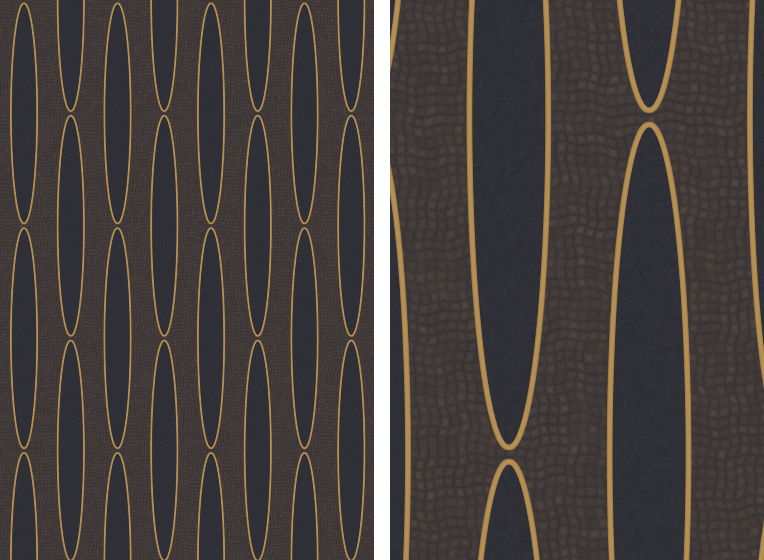
Left: the whole. Right: its middle third, enlarged.
A WebGL 2 fragment shader for this pattern:

```glsl
#version 300 es
precision highp float;
// Tall gold-rimmed navy ellipses in eight half-dropped columns over a dark
// brown woven ground. Ellipses use an approximate distance function; the
// weave is a grid of cells with sine-bent threads and hashed tones.
uniform vec2 u_resolution;
out vec4 fragColor;

float hash(vec2 p) {
    vec3 v = fract(p.xyx * vec3(0.1031, 0.1030, 0.0973));
    v += dot(v, v.yzx + 33.33);
    return fract((v.x + v.y) * v.z);
}

// First-order signed distance to an axis-aligned ellipse
float ellipseDistance(vec2 p, vec2 radii) {
    float k = length(p / radii);
    return k * (k - 1.0) / max(length(p / (radii * radii)), 1e-4);
}

// Coarse cloth: uneven dark gaps between threads of varying brightness
vec3 weave(vec2 p) {
    vec2 q = p * vec2(14.0, 13.5);
    q += 0.22 * sin(p.yx * vec2(7.3, 9.1)) + 0.15 * sin(p.yx * 23.0 + p * 5.0);
    vec2 cell = floor(q);
    vec2 gap = smoothstep(0.12, 0.5, abs(fract(q) - 0.5));
    float column = hash(vec2(cell.x, floor(cell.y / 5.0) + 70.0));
    float row = hash(vec2(floor(cell.x / 5.0) + 140.0, cell.y));
    float shade = max(gap.x * (0.45 + 0.55 * column), gap.y * (0.45 + 0.55 * row));
    float thread = 0.55 + 0.3 * hash(cell + 11.0) + 0.3 * (0.5 * (column + row));
    vec3 cloth = mix(vec3(0.200, 0.184, 0.186), vec3(0.282, 0.252, 0.244), thread * (1.0 - 0.75 * shade));
    // Occasional warmer dashes
    return cloth + vec3(0.030, 0.014, 0.006) * step(0.75, hash(cell + 37.0)) * (1.0 - shade);
}

void main() {
    // One unit is a column width: 8 columns across, 12 units high
    vec2 p = gl_FragCoord.xy / u_resolution * vec2(8.0, 12.0);
    float pixel = 12.0 / u_resolution.y;

    // Half-drop repeat
    float column = floor(p.x);
    float period = 4.817;
    float drop = mod(column, 2.0) * 0.5 * period;
    vec2 local = vec2(fract(p.x) - 0.514, mod(p.y + 0.064 - drop + 0.5 * period, period) - 0.5 * period);
    float d = ellipseDistance(local, vec2(0.281, 2.357));

    // Navy fill with faint grain
    float grain = hash(floor(p * 42.0)) - 0.5;
    vec3 navy = vec3(0.186, 0.186, 0.216) + 0.018 * grain;
    vec3 color = mix(weave(p), navy, smoothstep(0.5 * pixel, -0.5 * pixel, d));

    // Gold rim, brightest along its middle
    float rim = 1.0 - smoothstep(0.021 - 0.6 * pixel, 0.021 + 0.6 * pixel, abs(d));
    vec3 gold = mix(vec3(0.71, 0.565, 0.33), vec3(0.56, 0.43, 0.25), smoothstep(0.006, 0.026, abs(d)));
    color = mix(color, gold, rim);

    fragColor = vec4(color, 1.0);
}
```
